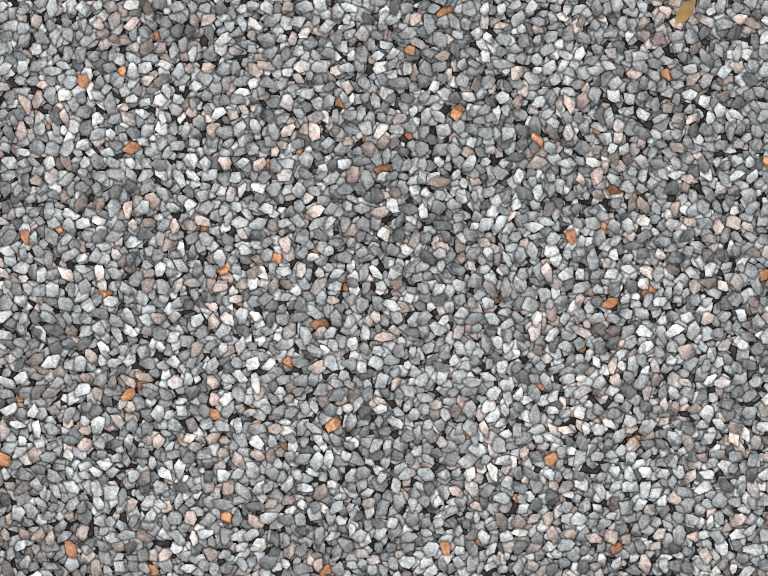
Give the GLSL for this texture, as a Shadertoy shader.

```glsl
const float TAU = 6.2832;
const float ROWS = 37.0;
const int LAYERS = 4;
const int SIDES = 6;

const vec3 SOIL = vec3(0.25, 0.24, 0.235);
const vec3 COOL = vec3(0.985, 1.0, 1.005);
const vec3 WARM = vec3(1.08, 0.98, 0.93);
const vec3 RUST = vec3(1.12, 0.81, 0.60);
const vec3 LEAF = vec3(0.66, 0.54, 0.36);
const vec3 TWIG = vec3(0.60, 0.54, 0.46);

float hash(vec2 p) {
    return fract(sin(dot(p, vec2(127.1, 311.7))) * 43758.5453);
}

vec2 hash2(vec2 p) {
    return vec2(hash(p), hash(p + 19.37));
}

vec2 direction(float angle) {
    return vec2(cos(angle), sin(angle));
}

vec2 rotate(vec2 p, float angle) {
    vec2 d = direction(angle);
    return vec2(d.x * p.x + d.y * p.y, d.x * p.y - d.y * p.x);
}

float noise(vec2 p) {
    vec2 i = floor(p), f = fract(p);
    f = f * f * (3.0 - 2.0 * f);
    float low = mix(hash(i), hash(i + vec2(1, 0)), f.x);
    float high = mix(hash(i + vec2(0, 1)), hash(i + vec2(1, 1)), f.x);
    return mix(low, high, f.y);
}

// Chipped convex polygon with random sides, stretch and turn
float stoneDistance(vec2 p, vec2 id, float radius) {
    float stretch = mix(0.72, 0.96, hash(id + 3.1));
    p = rotate(p, TAU * hash(id + 5.7)) * vec2(stretch, 1.0 / stretch);
    float d = length(p) - 1.14 * radius;
    for (int k = 0; k < SIDES; k++) {
        vec2 r = hash2(id + 7.3 * float(k + 1));
        float angle = (float(k) + 0.8 * (r.x - 0.5)) * TAU / float(SIDES);
        d = max(d, dot(p, direction(angle)) - radius * mix(0.68, 1.08, r.y));
    }
    return d;
}

vec3 stoneColor(vec2 id) {
    vec2 r = hash2(id + 61.3);
    float kind = hash(id + 83.9);
    float grey = 0.69 + 0.27 * (r.x + r.y - 1.0);
    vec3 tint = mix(COOL, WARM, smoothstep(0.72, 0.95, kind));
    tint = mix(tint, RUST, step(0.978, kind));
    return mix(grey * tint, vec3(0.92, 0.91, 0.89), step(kind, 0.05));
}

// Tilted face, one broken facet, worn rim and mineral grain
float stoneLight(vec2 p, vec2 id, float d) {
    vec2 tilt = direction(TAU * hash(id + 23.5));
    vec2 cut = direction(TAU * hash(id + 31.9));
    float facet = smoothstep(-0.03, 0.03, dot(p, cut) - 0.22 * hash(id + 41.1));
    float grain = noise(p * 4.5 + id * 3.7) + noise(p * 10.0 + id * 5.3) - 1.0;
    float rim = smoothstep(-0.13, 0.0, d);
    return 1.02 + 0.26 * dot(p, tilt) + 0.20 * p.y
        + facet * mix(-0.24, 0.12, hash(id + 47.3)) + 0.24 * grain - 0.16 * rim;
}

vec3 drawLayer(vec3 color, vec2 p, float layer, float blur) {
    vec2 cell = floor(p);
    for (int j = -1; j <= 1; j++) {
        for (int i = -1; i <= 1; i++) {
            vec2 home = cell + vec2(i, j);
            vec2 id = home + 71.0 * layer;
            vec2 local = p - home - mix(vec2(0.18), vec2(0.82), hash2(id));
            if (length(local) > 0.95) continue;
            float radius = mix(0.33, 0.53, hash(id + 13.7));
            float d = stoneDistance(local, id, radius);
            color *= mix(0.57, 1.0, smoothstep(-0.02, 0.17, d));
            if (d > blur) continue;
            vec3 stone = stoneColor(id) * stoneLight(local, id, d);
            color = mix(color, stone, smoothstep(blur, -blur, d));
        }
    }
    return color;
}

// Thin bowed stem between two points
float twigDistance(vec2 p, vec2 a, vec2 b, float bow) {
    vec2 along = b - a;
    float t = clamp(dot(p - a, along) / dot(along, along), 0.0, 1.0);
    vec2 side = normalize(vec2(along.y, -along.x));
    return length(p - a - along * t - side * bow * 4.0 * t * (1.0 - t));
}

void mainImage(out vec4 fragColor, in vec2 fragCoord) {
    vec2 uv = fragCoord / iResolution.y;
    float pixel = 1.0 / iResolution.y;
    vec3 color = SOIL * (0.7 + 0.6 * noise(uv * ROWS * 4.0));

    for (int k = 0; k < LAYERS; k++) {
        float layer = float(k);
        vec2 shift = vec2(0.37, 0.61) * layer;
        color = drawLayer(color, uv * ROWS + shift, layer, 0.65 * ROWS * pixel);
    }
    color *= 0.95 + 0.12 * noise(uv * 5.0);

    // Dry litter lying on the gravel
    float twig = twigDistance(uv, vec2(0.67, 0.79), vec2(0.81, 0.66), 0.022);
    color = mix(color, TWIG, 0.75 * smoothstep(pixel, -pixel, twig - 0.0012));
    vec2 q = rotate(uv - vec2(1.19, 0.98), 0.9);
    float leaf = length(vec2(q.x, abs(q.y) + 0.025)) - 0.037;
    vec3 blade = LEAF * (0.85 + 0.3 * noise(uv * 90.0));
    color = mix(color, blade, smoothstep(pixel, -pixel, leaf));

    fragColor = vec4(clamp(color, 0.0, 1.0), 1.0);
}
```
